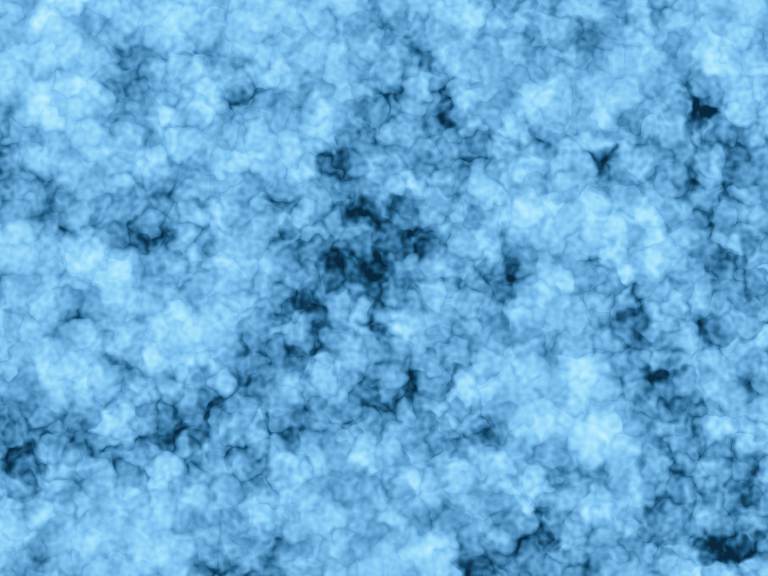
Reproduce this texture procedurally as a WebGL 2 fragment shader.

```glsl
#version 300 es
precision highp float;
// Packed, translucent blue ice grains with dark pits between them.
// Soft clouds of gradient noise set the broad tone; warped layers of rounded
// crystals and fine ridges add the grain; a colour ramp tints the result.

uniform vec2 u_resolution;
out vec4 fragColor;

vec2 hash2(vec2 cell) {
  uvec2 v = uvec2(ivec2(cell) + 4096);
  v = v * 1664525u + 1013904223u;
  v.x += v.y * 1664525u;
  v.y += v.x * 1664525u;
  v ^= v >> 16u;
  v.x += v.y * 1664525u;
  v.y += v.x * 1664525u;
  v ^= v >> 16u;
  return vec2(v & 65535u) / 65536.0;
}

float cornerSlope(vec2 cell, vec2 offset) {
  float angle = 6.2832 * hash2(cell).x;
  return dot(vec2(cos(angle), sin(angle)), offset);
}

// Gradient noise, standard deviation near 0.24
float noise(vec2 p) {
  vec2 i = floor(p), f = p - i;
  vec2 s = f * f * f * (f * (f * 6.0 - 15.0) + 10.0);
  vec2 e = vec2(1.0, 0.0);
  float low = mix(cornerSlope(i, f), cornerSlope(i + e, f - e), s.x);
  float high = mix(cornerSlope(i + e.yx, f - e.yx), cornerSlope(i + 1.0, f - 1.0), s.x);
  return mix(low, high, s.y);
}

vec2 noise2(vec2 p) {
  return vec2(noise(p), noise(p + vec2(37.3, 91.7)));
}

// Overlapping rounded crystals: x is the relief, y the tone of the top crystal
vec2 crystals(vec2 p) {
  vec2 base = floor(p);
  float total = 0.0, tone = 0.0;
  for (int y = -1; y <= 1; y++) {
    for (int x = -1; x <= 1; x++) {
      vec2 cell = base + vec2(x, y);
      vec2 d = cell + hash2(cell) - p;
      vec2 random = hash2(cell + 517.0);
      float weight = exp(18.0 * (random.x - 1.5 * dot(d, d)));
      total += weight;
      tone += weight * random.y;
    }
  }
  return vec2((log(total) / 18.0 - 0.28) / 0.3, (tone / total - 0.5) / 0.27);
}

// Deep pit blue to frosty white; tone 0 is the middle shade
vec3 iceColour(float tone) {
  vec3 c = mix(vec3(0.03, 0.16, 0.26), vec3(0.11, 0.34, 0.49), clamp((tone + 3.1) / 1.05, 0.0, 1.0));
  c = mix(c, vec3(0.24, 0.49, 0.67), clamp((tone + 2.05) / 0.8, 0.0, 1.0));
  c = mix(c, vec3(0.33, 0.59, 0.78), clamp((tone + 1.25) / 0.68, 0.0, 1.0));
  c = mix(c, vec3(0.42, 0.68, 0.87), clamp((tone + 0.57) / 0.7, 0.0, 1.0));
  c = mix(c, vec3(0.50, 0.77, 0.95), clamp((tone - 0.13) / 0.77, 0.0, 1.0));
  c = mix(c, vec3(0.61, 0.86, 0.98), clamp((tone - 0.9) / 0.9, 0.0, 1.0));
  return mix(c, vec3(0.76, 0.94, 1.0), clamp((tone - 1.8) / 1.2, 0.0, 1.0));
}

void main() {
  vec2 p = gl_FragCoord.xy / u_resolution.y;
  vec2 fromCentre = gl_FragCoord.xy / u_resolution - 0.5;

  // Ragged outlines
  vec2 q = p + 0.022 * noise2(p * 24.0) + 0.010 * noise2(p * 62.0 + 5.0);

  // Broad light and shade, a little darker in the middle
  float cloud = 1.7 * noise(q * 2.6 + 11.0) + 1.7 * noise(q * 6.0 + 23.0);
  cloud += 0.9 * (length(fromCentre) - 0.38);

  // Crystal layers from coarse to fine
  vec2 coarse = crystals(q * 17.0 + 3.0);
  vec2 fine = crystals(q * 36.0 + 47.0);
  float grain = 0.34 * coarse.x + 0.30 * coarse.y + 0.36 * fine.x + 0.26 * fine.y;
  grain += 1.3 * noise(q * 12.0 + 61.0) + 1.0 * noise(p * 85.0);

  // Thin bright rims
  grain += 1.2 * (0.19 - abs(noise(q * 42.0 + 83.0)));

  // Dark pits, gathered where the clouds are dim
  float pitField = noise(q * 13.0 + 131.0) - 0.14 * cloud - 0.03 * coarse.x;
  float pit = smoothstep(0.33, 0.56, pitField);

  float calm = mix(1.1, 0.75, smoothstep(-0.4, 0.9, cloud));
  float tone = 0.12 + cloud + calm * grain - 1.7 * pit;
  fragColor = vec4(iceColour(tone), 1.0);
}
```
